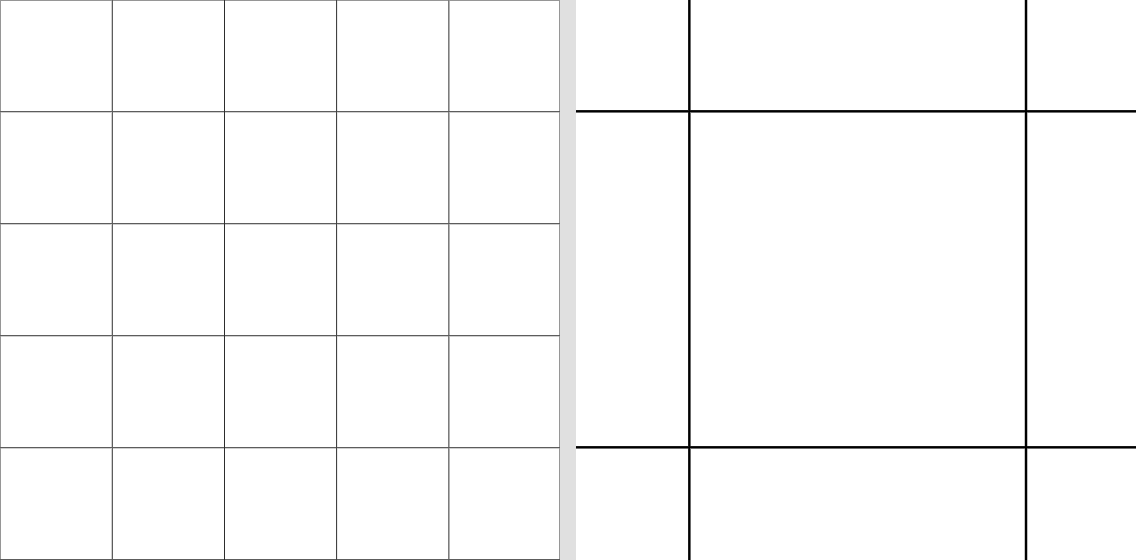
Left: the whole. Right: its middle third, enlarged.
Give the GLSL for this pattern, as a WebGL 2 fragment shader.

```glsl
#version 300 es
precision highp float;

// A plain white sheet ruled into five by five square cells by thin black lines.
// Each axis finds its nearest rule, and the exact share of the pixel
// that the rule covers gives a smooth edge at any size.

uniform vec2 u_resolution;
out vec4 outColor;

const vec3 PAPER = vec3(1.0);
const vec3 INK = vec3(0.0);
const vec2 PITCH = vec2(0.2004, 0.2);      // cell size, slightly wider across
const vec2 OFFSET = vec2(0.0, 0.0004);     // position of the first rules
const float LINE_WIDTH = 0.00147;

// Signed distance to the nearest of the evenly spaced rules
float nearestRule(float x, float pitch, float offset) {
    float t = x - offset;
    return t - pitch * floor(t / pitch + 0.5);
}

// Share of a pixel, centred at distance d, that lies on a line
float lineCoverage(float d, float width, float pixel) {
    float halfWidth = 0.5 * width;
    float halfPixel = 0.5 * pixel;
    float overlap = min(d + halfPixel, halfWidth) - max(d - halfPixel, -halfWidth);
    return clamp(overlap / pixel, 0.0, 1.0);
}

void main() {
    vec2 uv = gl_FragCoord.xy / u_resolution;
    vec2 pixel = 1.0 / u_resolution;

    // Vertical and horizontal rules
    float column = lineCoverage(nearestRule(uv.x, PITCH.x, OFFSET.x), LINE_WIDTH, pixel.x);
    float row = lineCoverage(nearestRule(uv.y, PITCH.y, OFFSET.y), LINE_WIDTH, pixel.y);

    // Closing rules, half cut off by the right and top edges
    float rightEdge = lineCoverage(uv.x - 1.0, LINE_WIDTH, pixel.x);
    float topEdge = lineCoverage(uv.y - 1.0, LINE_WIDTH, pixel.y);

    float ink = max(max(column, row), max(rightEdge, topEdge));
    outColor = vec4(mix(PAPER, INK, ink), 1.0);
}
```
